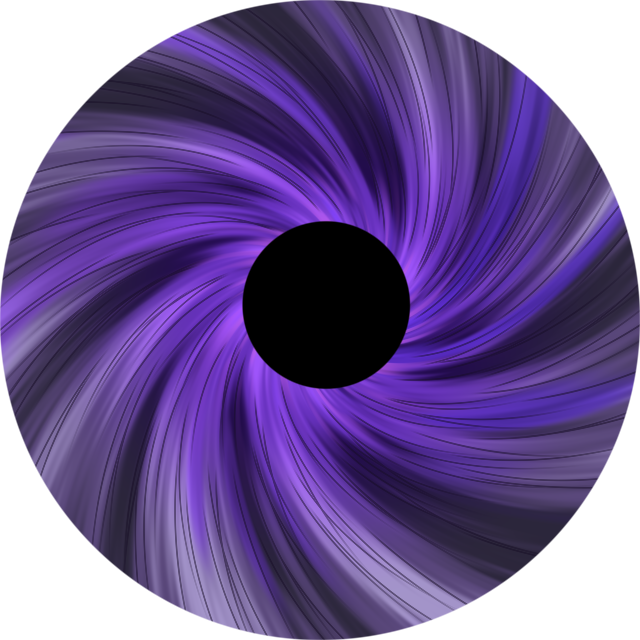
A Shadertoy shader for this background:

```glsl
// A violet vortex: streaks spiral out of a black hole inside a disc on white.
// The angle is unwound along a logarithmic spiral, so that stretched noise in
// the unwound angle makes strands; nine warped arms place the light and dark.
#define DISC_RADIUS 0.5
#define HOLE_CENTER vec2(0.5098, 0.5234)
#define HOLE_RADIUS 0.1309
#define TWIST 0.78
#define ARM_COUNT 9.0
#define ARM_CONTRAST 0.17
#define STRAND_CONTRAST 0.85
#define HAIR_WIDTH 0.0007
#define HAIR_STRENGTH 0.5

const float TAU = 6.2831853;

float hash(vec2 p) {
    return fract(sin(dot(p, vec2(127.1, 311.7))) * 43758.5453);
}

// Value noise that repeats after "period" cells in x
float ringNoise(vec2 p, float period) {
    vec2 cell = floor(p), f = fract(p);
    f = f * f * (3.0 - 2.0 * f);
    float x0 = mod(cell.x, period), x1 = mod(cell.x + 1.0, period);
    float low = mix(hash(vec2(x0, cell.y)), hash(vec2(x1, cell.y)), f.x);
    float high = mix(hash(vec2(x0, cell.y + 1.0)), hash(vec2(x1, cell.y + 1.0)), f.x);
    return mix(low, high, f.y);
}

// Strands: "count" cells around the ring, "cuts" sets how soon they change outward
float strands(float angle, float depth, float count, float cuts, float seed) {
    return ringNoise(vec2(angle / TAU * count, depth * cuts + seed), count);
}

// Broad arms, unevenly spaced around the ring: -1 dark, 1 light
float arms(float angle) {
    return cos(ARM_COUNT * (angle - 0.087 - 0.26 * cos(angle - 0.45)));
}

// Thin dark hairs, one per angular cell, each over its own span of depth
float hairs(float theta, float depth, float radius, float px) {
    float ink = 0.0;
    for (int i = 0; i < 3; i++) {
        float layer = float(i), count = 46.0 + 14.0 * layer;
        float angle = theta - (TWIST - 0.07 + 0.07 * layer) * depth;
        float x = angle / TAU * count;
        float id = mod(floor(x), count);
        float rnd = hash(vec2(id, 70.0 + layer));
        float bend = 0.12 * sin(depth * 4.0 + rnd * TAU);
        float gap = abs(fract(x) - 0.3 - 0.4 * rnd - bend) * TAU / count * radius;
        float start = 1.1 * hash(vec2(id, 90.0 + layer));
        float span = smoothstep(start, start + 0.15, depth)
                   * (1.0 - smoothstep(start + 0.4, start + 0.8, depth));
        ink = max(ink, span * (1.0 - smoothstep(HAIR_WIDTH, HAIR_WIDTH + 1.3 * px, gap)));
    }
    return ink;
}

vec3 vortex(vec2 p, float px) {
    float radius = max(length(p), HOLE_RADIUS * 0.9);
    float theta = atan(p.y, p.x);
    float depth = log(radius / HOLE_RADIUS);
    float angle = theta - TWIST * depth;
    float outer = smoothstep(0.17, 0.47, radius);

    // Lightness: arms plus strands from coarse to fine
    float coarse = strands(angle, depth, 28.0, 1.3, 3.0) - 0.5;
    float medium = strands(angle + 0.03 * depth, depth, 71.0, 1.7, 17.0) - 0.5;
    float fine = strands(angle - 0.04 * depth, depth, 163.0, 2.2, 31.0) - 0.5;
    float finest = strands(angle + 0.05 * depth, depth, 347.0, 2.8, 53.0) - 0.5;
    float grain = 0.5 * coarse + 0.42 * medium + 0.3 * fine + 0.24 * outer * finest;
    float armDepth = smoothstep(0.1, 0.75, depth);
    float light = 0.45 + ARM_CONTRAST * armDepth * arms(angle) + STRAND_CONTRAST * grain;
    light += 0.16 * (1.0 - smoothstep(0.0, 0.55, depth));

    // Saturated violet inside, greyed lilac outside
    vec3 shadow = mix(vec3(0.13, 0.04, 0.30), vec3(0.17, 0.15, 0.23), outer);
    vec3 body = mix(vec3(0.40, 0.19, 0.74), vec3(0.35, 0.28, 0.48), outer);
    vec3 glow = mix(vec3(0.62, 0.33, 0.98), vec3(0.64, 0.58, 0.79), outer);
    vec3 color = mix(shadow, body, smoothstep(0.12, 0.52, light));
    color = mix(color, glow, smoothstep(0.48, 0.88, light));

    // Vivid strands that reach the rim, bluer on the right
    float vivid = smoothstep(0.60, 0.85, strands(angle, depth, 53.0, 1.1, 83.0));
    float right = 0.5 + 0.5 * cos(theta - 0.1);
    vec3 violet = mix(vec3(0.48, 0.24, 0.82), vec3(0.34, 0.17, 0.86), right);
    color = mix(color, violet * (0.65 + 0.7 * light), 0.6 * vivid);

    // Pink threads beside the hole
    float pink = smoothstep(0.55, 0.9, strands(angle, depth, 97.0, 2.5, 109.0));
    color = mix(color, vec3(0.75, 0.36, 0.90), 0.6 * pink * exp(-3.5 * depth));

    float ink = hairs(theta, depth, radius, px);
    return mix(color, vec3(0.09, 0.05, 0.15), HAIR_STRENGTH * ink);
}

void mainImage(out vec4 fragColor, in vec2 fragCoord) {
    float px = 1.0 / min(iResolution.x, iResolution.y);
    vec2 uv = (fragCoord - 0.5 * iResolution.xy) * px + 0.5;
    vec2 fromHole = uv - HOLE_CENTER;

    // Vortex, then the hole on top, then the white surround
    vec3 color = vortex(fromHole, px);
    color *= smoothstep(-px, px, length(fromHole) - HOLE_RADIUS);
    float outside = smoothstep(-px, px, length(uv - 0.5) - DISC_RADIUS);
    color = mix(color, vec3(1.0), outside);
    fragColor = vec4(color, 1.0);
}
```
